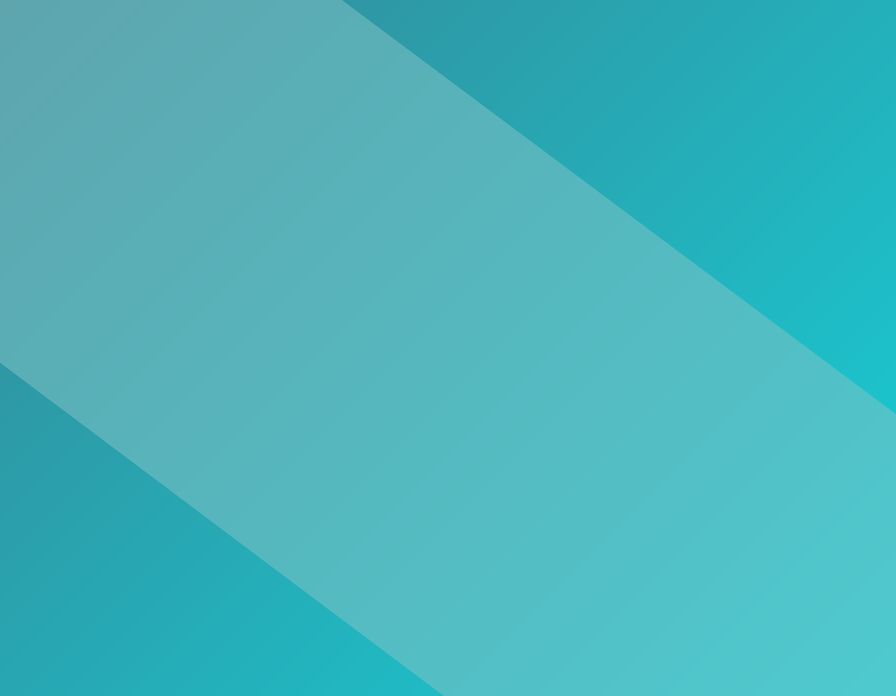
Reproduce this background procedurally as a WebGL 1 fragment shader.

```glsl
precision highp float;
// Teal diagonal gradient crossed by a wide translucent band.

uniform vec2 u_resolution;

// Gradient from the top left corner to the bottom right
const vec3 DEEP_TEAL = vec3(0.212, 0.527, 0.588);
const vec3 BRIGHT_CYAN = vec3(0.086, 0.816, 0.843);

// Translucent band
const vec3 BAND_TINT = vec3(0.525, 0.767, 0.777);
const float BAND_OPACITY = 0.5;

// Band edges, as fractions of the canvas
const vec2 UPPER_START = vec2(0.3815, 1.0);
const vec2 UPPER_END = vec2(1.0, 0.405);
const vec2 LOWER_START = vec2(0.0, 0.479);
const vec2 LOWER_END = vec2(0.4954, 0.0);

// Signed distance to the line from a to b, positive on its left
float lineDistance(vec2 p, vec2 a, vec2 b) {
  vec2 along = normalize(b - a);
  vec2 offset = p - a;
  return along.x * offset.y - along.y * offset.x;
}

void main() {
  // Height is one unit, width is the aspect ratio
  vec2 p = gl_FragCoord.xy / u_resolution.y;
  vec2 canvas = vec2(u_resolution.x / u_resolution.y, 1.0);
  float halfPixel = 0.5 / u_resolution.y;

  // Background gradient with contours at 45 degrees
  float ramp = (p.x + 1.0 - p.y) / (canvas.x + 1.0);
  vec3 color = mix(DEEP_TEAL, BRIGHT_CYAN, ramp);

  // Band between the two edges
  float belowUpper = -lineDistance(p, UPPER_START * canvas, UPPER_END * canvas);
  float aboveLower = lineDistance(p, LOWER_START * canvas, LOWER_END * canvas);
  float inside = min(belowUpper, aboveLower);
  float coverage = smoothstep(-halfPixel, halfPixel, inside);
  color = mix(color, BAND_TINT, BAND_OPACITY * coverage);

  gl_FragColor = vec4(color, 1.0);
}
```
